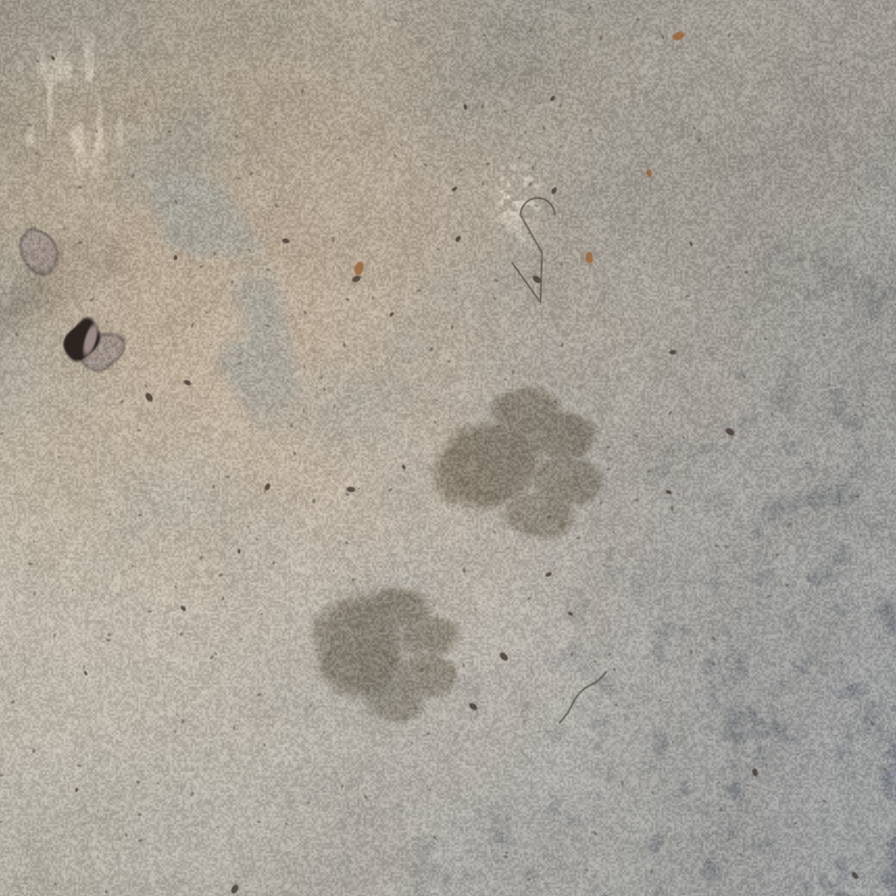
Write a WebGL 2 fragment shader that draws this texture.

```glsl
#version 300 es
precision highp float;
// Weathered concrete floor with two damp paw-shaped stains, grit and small debris.
uniform vec2 u_resolution;
out vec4 fragColor;

float hash(vec2 p) {
  vec3 q = fract(p.xyx * vec3(0.1031, 0.1030, 0.0973));
  q += dot(q, q.yzx + 33.33);
  return fract((q.x + q.y) * q.z);
}

float valueNoise(vec2 p) {
  vec2 cell = floor(p), f = fract(p);
  f = f * f * (3.0 - 2.0 * f);
  vec2 e = vec2(1.0, 0.0);
  return mix(mix(hash(cell), hash(cell + e), f.x),
             mix(hash(cell + e.yx), hash(cell + e.xx), f.x), f.y);
}

float fbm(vec2 p) {
  float sum = 0.0, weight = 0.5;
  for (int i = 0; i < 5; i++) {
    sum += weight * valueNoise(p);
    p = mat2(1.6, 1.2, -1.2, 1.6) * p + 7.3;
    weight *= 0.5;
  }
  return sum;
}

float cover(float d, float soft) { return 1.0 - smoothstep(-soft, soft, d); }

float bump(vec2 p, float falloff) { return exp(-falloff * dot(p, p)); }

float ellipse(vec2 p, vec2 radius, float angle) {
  float c = cos(angle), s = sin(angle);
  p = mat2(c, -s, s, c) * p;
  return (length(p / radius) - 1.0) * min(radius.x, radius.y);
}

float segment(vec2 p, vec2 a, vec2 b) {
  vec2 ab = b - a;
  return length(p - a - ab * clamp(dot(p - a, ab) / dot(ab, ab), 0.0, 1.0));
}

// Cellular scatter: one oval speck in a random share of the cells.
float specks(vec2 p, float cells, float share, float size, float soft) {
  vec2 home = floor(p * cells);
  float mask = 0.0;
  for (int k = 0; k < 9; k++) {
    vec2 id = home + vec2(k % 3 - 1, k / 3 - 1);
    vec2 jitter = vec2(hash(id + 11.7), hash(id + 47.1));
    float r = size * mix(0.45, 1.2, hash(id + 71.3));
    float d = ellipse(p - (id + jitter) / cells, r * vec2(1.2, 0.75), 6.3 * jitter.x);
    mask = max(mask, step(hash(id + 5.9), share) * cover(d, soft));
  }
  return mask;
}

// Wetness of one print: a broad pad and a fan of four toes.
float pawStain(vec2 p, vec2 padRadius, float scale, float turn) {
  float wet = 0.27 * cover(ellipse(p, padRadius, 0.25), 0.010);
  for (int i = 0; i < 4; i++) {
    float angle = 0.97 - 0.58 * float(i);
    float reach = scale * (0.045 + 0.047 * cos(angle));
    vec2 toe = reach * vec2(cos(angle + turn), sin(angle + turn));
    float d = ellipse(p - toe, scale * vec2(0.037, 0.027), -0.1);
    wet = max(wet, (0.25 - 0.018 * float(i)) * cover(d, 0.006));
  }
  return wet;
}

void main() {
  vec2 p = gl_FragCoord.xy / u_resolution;
  float px = 1.0 / min(u_resolution.x, u_resolution.y);
  float blotch = fbm(p * 5.0), detail = fbm(p * 24.0 + 9.0);
  vec2 warped = p + 0.009 * (vec2(valueNoise(p * 40.0), valueNoise(p * 40.0 + 31.0)) - 0.5);
  vec2 ragged = p + 0.07 * (vec2(fbm(p * 14.0), fbm(p * 14.0 + 20.0)) - 0.48);

  // Broad tone: tan upper left, pale lower left, cool grey right
  vec3 upper = mix(vec3(0.625, 0.60, 0.55), vec3(0.605, 0.595, 0.57), p.x);
  vec3 lower = mix(vec3(0.70, 0.685, 0.645), vec3(0.59, 0.597, 0.60), p.x);
  vec3 color = mix(lower, upper, smoothstep(0.1, 1.0, p.y));
  color += vec3(0.062, 0.052, 0.042) * bump(p - vec2(0.38, 0.45), 5.0);
  float rust = bump(p - vec2(0.28, 0.66), 8.0) * smoothstep(0.3, 0.6, blotch);
  color += vec3(0.035, 0.0, -0.03) * rust;
  color += 0.07 * (blotch - 0.48) + 0.05 * (detail - 0.48);

  // Bare grey patches, pale scuffs and chalky spatter
  float bare = max(cover(ellipse(ragged - vec2(0.235, 0.75), vec2(0.055, 0.032), -0.4), 0.012),
                   cover(ellipse(ragged - vec2(0.295, 0.61), vec2(0.034, 0.09), 0.2), 0.012));
  color = mix(color, vec3(0.635, 0.635, 0.605), 0.7 * bare);
  float scuffArea = cover(ellipse(ragged - vec2(0.07, 0.88), vec2(0.08, 0.07), 0.3), 0.03);
  color += 0.11 * scuffArea * smoothstep(0.55, 0.8, valueNoise(p * vec2(90.0, 26.0)));
  float spatter = cover(ellipse(ragged - vec2(0.57, 0.78), vec2(0.022, 0.03), 0.0), 0.02);
  color += 0.18 * spatter * smoothstep(0.5, 0.8, valueNoise(p * 150.0));

  // Faint grey mottling toward the lower right and a shadow at the left edge
  float corner = smoothstep(0.85, 1.6, p.x + 0.8 * (1.0 - p.y));
  color -= vec3(0.10, 0.09, 0.075) * corner * smoothstep(0.56, 0.74, fbm(p * 34.0 + 3.0));
  color -= 0.09 * cover(ellipse(ragged - vec2(0.03, 0.67), vec2(0.075, 0.022), 0.4), 0.022);

  // Damp prints
  float wet = max(pawStain(warped - vec2(0.545, 0.48), vec2(0.062, 0.046), 1.0, 0.0),
                  pawStain(warped - vec2(0.402, 0.278), vec2(0.049, 0.058), 0.88, -0.22));
  color *= 1.0 - wet * (0.9 + 0.6 * (detail - 0.35)) * vec3(0.94, 1.0, 1.14);

  // Sandy grain and grit
  float grain = 0.145 * (valueNoise(p * 430.0) - 0.5) + 0.035 * (valueNoise(p * 190.0 + 50.0) - 0.5);
  color += grain;
  color = mix(color, vec3(0.36, 0.33, 0.29), 0.6 * specks(p, 45.0, 0.16, 0.0018, px));
  color = mix(color, vec3(0.25, 0.21, 0.18), 0.8 * specks(p + 3.0, 14.0, 0.16, 0.0038, px));
  color = mix(color, vec3(0.60, 0.38, 0.20), 0.8 * specks(p + 8.0, 8.0, 0.04, 0.006, px));

  // Chipped stones and the pit
  float stone = min(ellipse(warped - vec2(0.043, 0.72), vec2(0.017, 0.027), 0.3),
                    ellipse(warped - vec2(0.115, 0.608), vec2(0.026, 0.021), 0.6));
  color = mix(color, vec3(0.60, 0.55, 0.53) + grain, 0.85 * cover(stone, 0.003));
  color *= 1.0 - 0.25 * cover(abs(stone) - 0.0015, 0.002);
  float pit = ellipse(warped - vec2(0.092, 0.619), vec2(0.018, 0.025), -0.5);
  color = mix(color, vec3(0.17, 0.14, 0.13), cover(pit, 0.002));
  float flake = ellipse(p - vec2(0.101, 0.621), vec2(0.006, 0.018), -0.3);
  color = mix(color, vec3(0.60, 0.54, 0.53), cover(flake, 0.002));

  // Hooked wire and a thin twig
  vec2 hook = p - vec2(0.600, 0.760);
  float wire = hook.y > 0.0 ? abs(length(hook) - 0.019) : 1.0;
  wire = min(wire, segment(p, vec2(0.581, 0.760), vec2(0.605, 0.718)));
  wire = min(wire, segment(p, vec2(0.605, 0.718), vec2(0.603, 0.663)));
  wire = min(wire, segment(p, vec2(0.603, 0.663), vec2(0.572, 0.706)));
  wire = min(wire, segment(warped, vec2(0.625, 0.195), vec2(0.674, 0.250)));
  color = mix(color, vec3(0.33, 0.30, 0.26), 0.75 * cover(wire - 0.0010, px));

  fragColor = vec4(clamp(color, 0.0, 1.0), 1.0);
}
```
